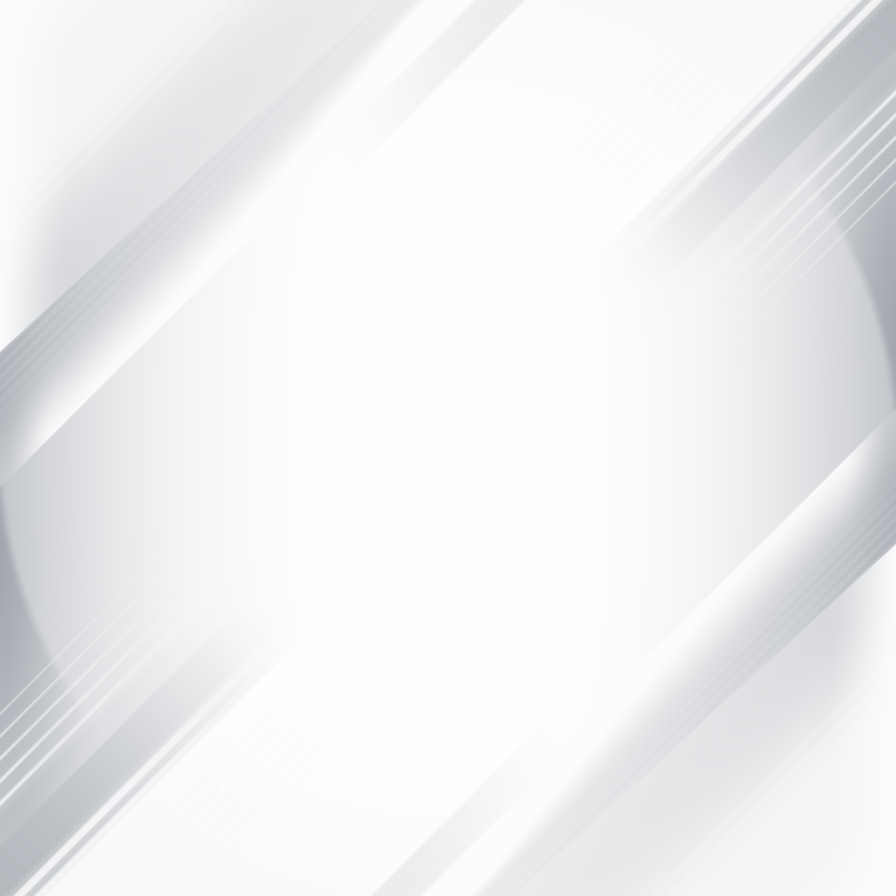
This background is drawn by a WebGL 1 fragment shader. Its source:

```glsl
precision highp float;

uniform vec2 u_resolution;

const vec3 INK = vec3(1.05, 1.0, 0.92);
const float PANEL_EDGE = 0.456;
const float CORNER_EDGE = 0.607;

// Soft-edged interval from lo to hi
float band(float x, float lo, float hi, float blur) {
  return smoothstep(lo - blur, lo + blur, x)
       * (1.0 - smoothstep(hi - blur, hi + blur, x));
}

// Repeated thin lines, 1.0 on each line
float hairlines(float x, float period, float blur) {
  float offset = abs(fract(x / period) - 0.5) * period;
  return 1.0 - smoothstep(0.1 * period, 0.1 * period + 2.0 * blur, offset);
}

// White centre, grey sides and a faint circular rim
float backdropShade(vec2 c, float across, float along) {
  float r = length(c);
  float side = abs(c.x) * 2.0;
  float shade = 0.21 * pow(side, 3.1);
  float rim = smoothstep(0.494, 0.508, r) * smoothstep(0.38, 0.5, abs(c.x));
  shade += 0.12 * rim;
  shade *= 1.0 - 0.45 * smoothstep(0.6, 1.0, along);
  float clear = smoothstep(0.047, 0.051, across) * smoothstep(0.2, 0.5, along);
  return shade * (1.0 - clear) + 0.022 * smoothstep(0.25, 0.65, r);
}

// Fading grey beam with white streaks along the diagonal
float streakShade(float shade, float across, float along, float blur) {
  float fade = smoothstep(0.27, 1.0, along);
  float beam = smoothstep(-0.059, -0.051, across)
             * (1.0 - smoothstep(0.049 - blur, 0.049 + blur, across));
  float tone = mix(0.27, 0.19, smoothstep(0.0, 0.02, across));
  shade = mix(shade, tone * fade, beam * smoothstep(0.25, 0.5, along));
  shade += 0.03 * fade * band(across, -0.09, -0.055, 0.006);

  // Thin streaks below the beam, broad ones above it
  float thin = 0.0;
  for (int i = 0; i < 5; i++) {
    float k = float(i);
    float lineAt = -0.103 - 0.025 * k;
    float halfWidth = 0.0032 - 0.0005 * k;
    thin = max(thin, band(across, lineAt - halfWidth, lineAt + halfWidth, blur));
  }
  float broad = 0.0;
  for (int i = 0; i < 2; i++) {
    float lineAt = 0.021 + 0.023 * float(i);
    broad = max(broad, band(across, lineAt - 0.006, lineAt + 0.006, blur));
  }
  shade *= 1.0 - 0.7 * thin * smoothstep(0.35, 0.95, along);
  shade *= 1.0 - 0.75 * broad * smoothstep(0.3, 0.8, along);

  float faint = hairlines(across, 0.022, blur) * band(across, 0.08, 0.21, 0.01);
  return shade + 0.008 * faint * band(along, 0.4, 0.8, 0.15);
}

// Glossy slanted panel: bright lower lip, darker upper side
float panelShade(float depth, float x, float blur) {
  float t = (depth - PANEL_EDGE) / (CORNER_EDGE - PANEL_EDGE);
  float rise = clamp(x / 0.45, 0.0, 1.0);
  rise *= rise;
  float tone = 0.05 + 0.24 * exp(-5.0 * x);
  float body = smoothstep(mix(-0.12, 0.42, rise), mix(0.75, 0.57, rise), t);
  float tip = 0.19 * (1.0 - smoothstep(0.0, 0.06, x)) * (1.0 - body);
  float lines = hairlines(depth, 0.013, blur) * band(depth, 0.54, 0.66, 0.01);
  return tone * body * (1.0 - 0.09 * lines) + tip + 0.008;
}

// Pale corner sheet with a soft shadow under a second edge
float cornerShade(float depth, float x, float blur) {
  float entry = smoothstep(-0.01, 0.08, x);
  float tone = 0.04 + 0.13 * exp(-4.5 * x);
  float shade = tone * entry * (1.0 - smoothstep(0.6, 0.8, depth));
  shade += 0.025 * entry * band(depth, 0.65, 0.93, 0.07);
  float lines = hairlines(depth, 0.016, blur) * band(depth, 0.72, 0.85, 0.02);
  shade *= 1.0 - 0.15 * lines;
  return shade + 0.012;
}

void main() {
  vec2 c = gl_FragCoord.xy / u_resolution - 0.5;
  float blur = 0.0022;
  float across = c.y - c.x;
  float along = c.x + c.y;

  // Half-turn symmetry, folded about each diagonal
  float turn = along < 0.0 ? -1.0 : 1.0;
  float flip = across < 0.0 ? -1.0 : 1.0;
  float depth = abs(across);
  float x = 0.5 + c.x * flip;

  float shade = backdropShade(c, across * turn, abs(along));
  shade = streakShade(shade, across * turn, abs(along), blur);

  // Corner layers, the upper one slightly tilted
  float tilted = depth + 0.08 * x;
  float panel = smoothstep(PANEL_EDGE - blur, PANEL_EDGE + blur, depth);
  float corner = smoothstep(CORNER_EDGE - blur, CORNER_EDGE + blur, tilted);
  shade = mix(shade, panelShade(depth, x, blur), panel);
  shade = mix(shade, cornerShade(depth, x, blur), corner);
  shade += 0.055 * band(depth, 0.414, 0.47, blur) * smoothstep(0.36, 0.56, x);

  gl_FragColor = vec4(clamp(vec3(0.998) - shade * INK, 0.0, 1.0), 1.0);
}
```
